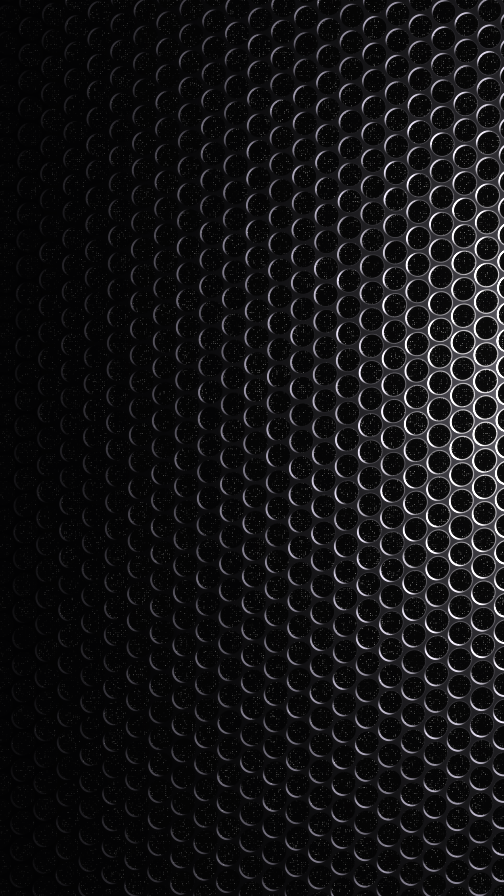
Reproduce this pattern procedurally as a Shadertoy shader.

```glsl
const float PITCH = 0.0525;             // vertical hole spacing, canvas width = 1
const float HOLE_RADIUS = 0.44 * PITCH;
const vec2 HEX_TILE = vec2(1.7320508, 1.0) * PITCH;
const vec2 LATTICE_ORIGIN = vec2(0.3734, 1.077);
const vec2 GLOW_POS = vec2(1.04, 1.0);
const vec2 LAMP_POS = vec2(1.4, 1.09);  // distant lamp that sets highlight angles

float hash21(vec2 p) {
    vec3 q = fract(vec3(p.xyx) * 0.1031);
    q += dot(q, q.yzx + 33.33);
    return fract((q.x + q.y) * q.z);
}

// Slight perspective skew of the sheet
vec2 skewSheet(vec2 p) {
    p.x -= 0.011 * p.y;
    p.y -= 0.04 * p.x;
    return p;
}

// Offset from the nearest centre of a staggered hexagonal lattice
vec2 hexOffset(vec2 p) {
    vec2 a = mod(p + 0.5 * HEX_TILE, HEX_TILE) - 0.5 * HEX_TILE;
    vec2 b = mod(p, HEX_TILE) - 0.5 * HEX_TILE;
    return dot(a, a) < dot(b, b) ? a : b;
}

// Cellular glints: one jittered grain per cell, few of them bright
float grainGlints(vec2 p, float cellSize, float pixel) {
    vec2 g = p / cellSize;
    vec2 id = floor(g);
    vec2 jitter = vec2(hash21(id + 17.0), hash21(id + 59.0));
    float dist = length(fract(g) - mix(vec2(0.3), vec2(0.7), jitter));
    float soft = max(0.15, 0.5 * pixel / cellSize);
    float dotMask = 1.0 - smoothstep(0.3 - soft, 0.3 + soft, dist);
    return dotMask * pow(hash21(id), 7.0);
}

// Soft-edged line of given half width around distance zero
float lineMask(float d, float halfWidth, float pixel) {
    return 1.0 - smoothstep(halfWidth - 0.6 * pixel, halfWidth + 0.6 * pixel, abs(d));
}

void mainImage(out vec4 fragColor, in vec2 fragCoord) {
    float pixel = 1.0 / iResolution.x;
    vec2 p = fragCoord * pixel;

    // Hole geometry
    vec2 sheet = skewSheet(p - LATTICE_ORIGIN);
    vec2 offset = hexOffset(sheet);
    vec2 holeId = round((sheet - offset) / (0.5 * HEX_TILE));
    float edge = length(offset) - HOLE_RADIUS;
    float metal = smoothstep(-pixel, pixel, edge);
    float variation = mix(0.8, 1.15, hash21(holeId + 200.0));

    // Side light: tall bright zone on the right, dark far side
    float glow = exp(-2.0 * length((p - GLOW_POS) * vec2(1.0, 0.52)));
    glow *= smoothstep(-0.22, 0.5, p.x);
    float nearLight = smoothstep(0.28, 0.85, glow);

    // Rim crescent on the wall that faces the lamp, tapering to its tips
    vec2 rimDir = offset / max(length(offset), 1e-4);
    float facing = dot(rimDir, normalize(p - LAMP_POS));
    float lit = pow(smoothstep(0.2, 1.0, facing), 1.5);
    lit = mix(lit, 1.0, 0.5 * nearLight);
    float rim = lineMask(edge, mix(0.0006, 0.0019, lit), pixel) * lit;
    float halo = exp(-abs(edge) / 0.0028) * lit;

    // Dark sheet, speckled hole floor and highlights
    vec3 floorColor = mix(vec3(0.012, 0.012, 0.014), vec3(0.042, 0.041, 0.043), sqrt(glow) * glow);
    vec3 metalColor = mix(vec3(0.008, 0.008, 0.011), vec3(0.44, 0.43, 0.47), pow(glow, 1.9));
    vec3 color = mix(floorColor, metalColor, metal);
    float glints = grainGlints(p, 0.0038, pixel) * (1.0 - metal);
    color += vec3(0.97, 0.97, 0.95) * glints * (0.01 + 0.55 * sqrt(glow) * variation);

    vec3 rimTint = mix(vec3(0.92, 0.89, 1.0), vec3(1.0, 0.99, 0.98), nearLight);
    color += rimTint * variation * glow * (1.5 * rim + 0.13 * halo);

    fragColor = vec4(clamp(color, 0.0, 1.0), 1.0);
}
```
